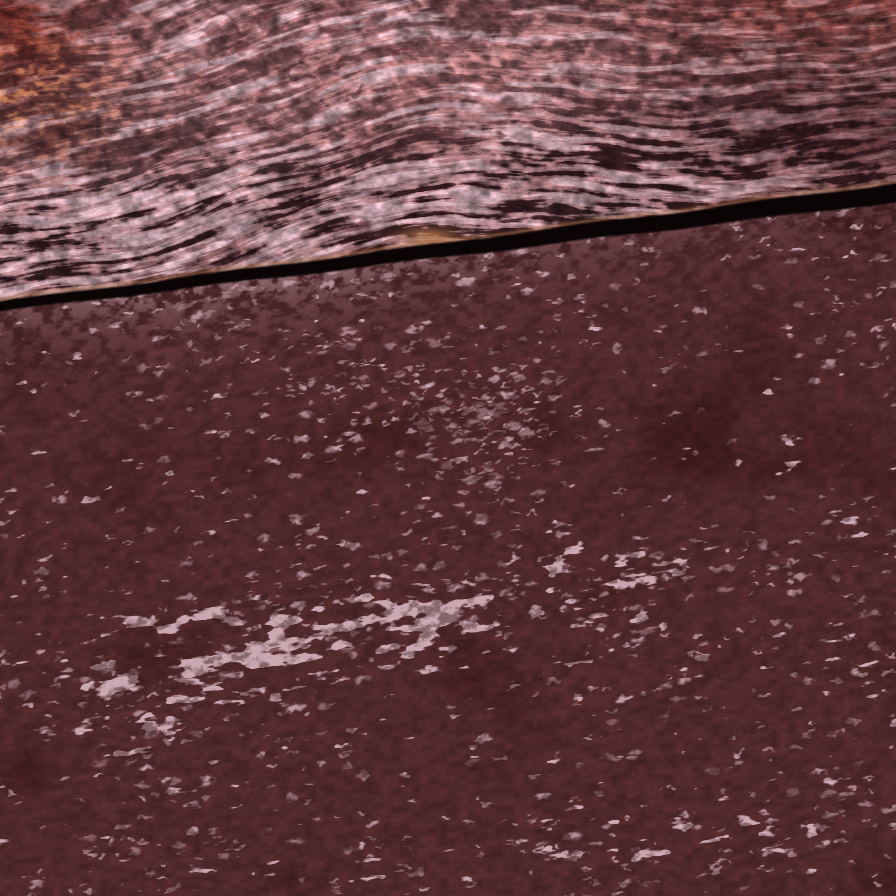
Write a three.js fragment shader that draws this texture.

```glsl
// Two weathered red-brown painted boards, split by a dark slanted gap, with chipped pale flakes.
varying vec2 vUv;

const vec3 PAINT = vec3(0.295, 0.148, 0.158);
const vec3 PAINT_DEEP = vec3(0.24, 0.10, 0.105);
const vec3 PAINT_WORN = vec3(0.41, 0.27, 0.28);
const vec3 MAUVE = vec3(0.59, 0.45, 0.47);
const vec3 PALE = vec3(0.78, 0.65, 0.69);
const vec3 ROSE = vec3(0.69, 0.47, 0.475);
const vec3 RUST = vec3(0.47, 0.18, 0.15);
const vec3 OCHRE = vec3(0.68, 0.45, 0.29);
const vec3 GRAIN_DARK = vec3(0.17, 0.08, 0.10);
const vec3 GAP = vec3(0.04, 0.015, 0.02);

float hash(vec2 p) {
  vec3 q = fract(vec3(p.xyx) * 0.1031);
  q += dot(q, q.yzx + 33.33);
  return fract((q.x + q.y) * q.z);
}

float valueNoise(vec2 p) {
  vec2 i = floor(p);
  vec2 f = fract(p);
  f = f * f * (3.0 - 2.0 * f);
  float low = mix(hash(i), hash(i + vec2(1.0, 0.0)), f.x);
  float high = mix(hash(i + vec2(0.0, 1.0)), hash(i + 1.0), f.x);
  return mix(low, high, f.y);
}

float layered(vec2 p) {
  return 0.55 * valueNoise(p) + 0.29 * valueNoise(p * 2.03 + 17.7) + 0.16 * valueNoise(p * 4.1 + 53.1);
}

// Soft elliptical patch, 1 at its centre.
float patchAt(vec2 p, vec2 centre, vec2 radius) {
  vec2 d = (p - centre) / radius;
  return exp(-dot(d, d));
}

// Cellular chips: a share of the cells holds one ragged dot of random size.
float specks(vec2 p, float share) {
  p += 0.9 * vec2(valueNoise(p * 1.7), valueNoise(p * 1.7 + 37.0));
  float mask = 0.0;
  for (int k = 0; k < 9; k++) {
    vec2 id = floor(p) + vec2(mod(float(k), 3.0), floor(float(k) / 3.0)) - 1.0;
    vec2 centre = id + vec2(hash(id + 3.1), hash(id + 41.7));
    float radius = mix(0.25, 0.75, pow(hash(id + 71.3), 3.0));
    float spot = 1.0 - smoothstep(radius * 0.4, radius + 0.15, length((p - centre) * vec2(0.75, 1.1)));
    mask = max(mask, spot * step(hash(id + 97.9), share) * mix(0.4, 1.0, hash(id + 13.9)));
  }
  return mask;
}

// Bare upper board: bent grain lines, rosy wear, rust at the corners.
vec3 upperBoard(vec2 p, float h) {
  float bend = 0.055 * exp(-pow((p.x - 0.47) / 0.23, 2.0));
  bend += 0.003 * sin(p.x * 19.0 + h * 30.0) + 0.0015 * sin(p.x * 47.0 - h * 55.0);
  float lines = layered(vec2(p.x, h - bend) * vec2(19.0, 165.0));
  float fine = layered(p * vec2(85.0, 125.0) + 9.0);
  float cloud = layered(p * vec2(8.0, 13.0) + 5.0);
  float rosy = patchAt(p, vec2(0.40, 0.92), vec2(0.36, 0.10));
  float rust = patchAt(p, vec2(0.0, 0.96), vec2(0.11, 0.12));
  rust += 0.75 * patchAt(p, vec2(0.92, 1.0), vec2(0.24, 0.07));
  float shade = patchAt(p, vec2(0.97, 0.86), vec2(0.27, 0.09));

  vec3 color = mix(PAINT_WORN * 1.15, MAUVE * 1.08, smoothstep(0.25, 0.65, cloud));
  color = mix(color, ROSE, rosy * (0.45 + 0.7 * cloud));
  color = mix(color, PAINT, shade * 0.75);
  color = mix(color, RUST, clamp(rust * (0.4 + cloud), 0.0, 1.0));
  color = mix(color, OCHRE, 0.7 * patchAt(p, vec2(0.03, 0.89), vec2(0.09, 0.06)) * smoothstep(0.45, 0.62, fine));
  float grainDepth = mix(0.95, 0.4, smoothstep(0.07, 0.18, h));
  color = mix(color, GRAIN_DARK, grainDepth * (1.0 - smoothstep(0.34, 0.52, lines + 0.25 * (fine - 0.5))));
  color = mix(color, PALE, 0.85 * smoothstep(0.53, 0.68, lines) * (1.0 - 0.7 * shade) * (1.0 - 0.75 * min(rust, 1.0)));
  float stains = specks(p * vec2(52.0, 60.0), 0.38 * smoothstep(0.10, 0.20, h));
  color = mix(color, PAINT, stains * 0.65);
  return color * (0.50 + fine);
}

// Painted lower board: mottled paint, fine specks and elongated chips.
vec3 lowerBoard(vec2 p, float h) {
  vec2 along = vec2(p.x, p.y - 0.12 * p.x);
  float cloud = layered(p * vec2(6.0, 8.0) + 31.0);
  float fine = layered(along * vec2(95.0, 140.0));
  vec3 color = mix(PAINT_DEEP, PAINT * 1.06, smoothstep(0.1, 0.5, cloud));
  color *= 0.77 + 0.46 * fine;
  float edgeWear = exp(h / 0.035) * (0.35 + 0.65 * patchAt(p, vec2(0.3, 0.67), vec2(0.28, 0.2)));
  color = mix(color, MAUVE, edgeWear * smoothstep(0.32, 0.62, fine));

  // Chip density gathers in a few worn places.
  float chips = 1.1 * patchAt(p, vec2(0.25, 0.285), vec2(0.085, 0.045));
  chips += 1.15 * patchAt(along, vec2(0.47, 0.255), vec2(0.16, 0.05));
  chips += 0.65 * patchAt(p, vec2(0.71, 0.34), vec2(0.08, 0.06));
  chips += 0.75 * patchAt(p, vec2(0.93, 0.28), vec2(0.08, 0.035));
  chips += 0.65 * patchAt(p, vec2(0.75, 0.06), vec2(0.17, 0.04));
  chips += 0.65 * patchAt(p, vec2(0.14, 0.22), vec2(0.13, 0.06));
  chips += 0.6 * patchAt(p, vec2(0.98, 0.42), vec2(0.05, 0.03));
  float chipNoise = layered(along * vec2(42.0, 98.0) + 3.0);
  float chipMask = smoothstep(0.0, 0.09, chipNoise - mix(0.77, 0.49, min(chips, 1.0)));
  float dust = patchAt(p, vec2(0.53, 0.53), vec2(0.065, 0.075));
  dust += 0.6 * patchAt(p, vec2(0.36, 0.56), vec2(0.11, 0.04));
  float share = 0.03 + 0.10 * smoothstep(0.45, 0.75, cloud) + 0.6 * dust + 0.2 * edgeWear + 0.12 * chips;
  float speckMask = specks(along * vec2(100.0, 145.0), share);
  vec3 chipColor = mix(MAUVE * 0.9, PALE * 1.05, smoothstep(0.3, 0.6, fine));
  color = mix(color, chipColor, speckMask * 0.85);
  return mix(color, chipColor, chipMask * 0.95);
}

void main() {
  float h = vUv.y - (0.658 + 0.127 * vUv.x + 0.001 * sin(vUv.x * 31.0));
  vec3 color = h > 0.0 ? upperBoard(vUv, h) : lowerBoard(vUv, h);
  // Lit ochre lip above the dark gap.
  float halfGap = mix(0.0055, 0.0105, vUv.x);
  float lip = exp(-pow((h - halfGap - 0.002) / 0.0025, 2.0));
  float knot = patchAt(vUv, vec2(0.478, 0.737), vec2(0.03, 0.009)) * step(0.0, h);
  color = mix(color, OCHRE, clamp(lip * 0.5 + knot * 0.8, 0.0, 1.0));
  gl_FragColor = vec4(mix(GAP, color, smoothstep(halfGap - 0.002, halfGap + 0.002, abs(h))), 1.0);
}
```
